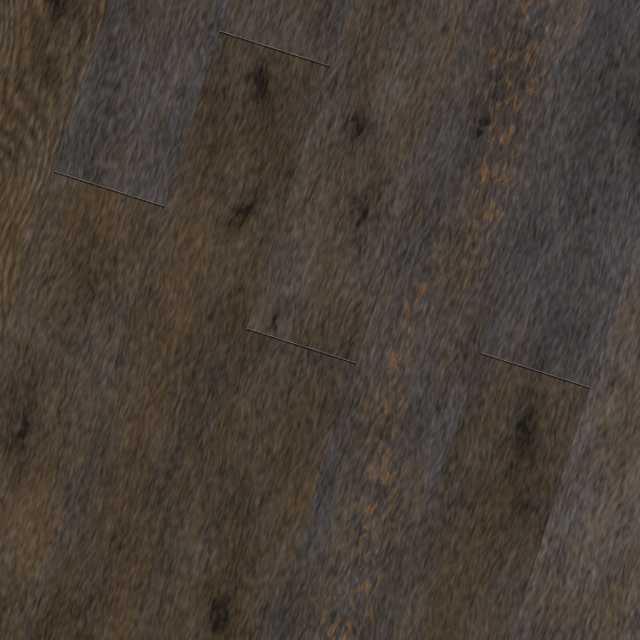
A Shadertoy shader for this texture:

```glsl
// Dark oak plank floor, laid at a slant, with grain, knots and thin end joints.

const float BOARD_WIDTH = 0.18;
const float FIRST_SEAM = 0.04;
const float TILT = 0.307;

const vec3 BROWN = vec3(0.282, 0.236, 0.184);
const vec3 GREY = vec3(0.272, 0.256, 0.254);
const vec3 AMBER = vec3(0.43, 0.325, 0.225);
const vec3 KNOT_BLACK = vec3(0.105, 0.092, 0.088);
const vec3 JOINT_LIGHT = vec3(0.50, 0.48, 0.47);

// Per column of boards, left to right
const float JOINT_AT[8] = float[8](9.0, 0.724, 1.011, 0.581, 9.0, 0.655, 9.0, 9.0);
const float GREY_BELOW[8] = float[8](0.05, 0.18, 0.12, 0.12, 0.58, 0.12, 0.42, 0.4);
const float GREY_ABOVE[8] = float[8](0.05, 0.85, 0.50, 0.32, 0.58, 0.98, 0.42, 0.4);

vec2 hash2(vec2 p) {
    vec3 h = fract(p.xyx * vec3(0.1031, 0.1030, 0.0973));
    h += dot(h, h.yzx + 33.33);
    return fract((h.xx + h.yz) * h.zy);
}

// Gradient noise, about -0.7 to 0.7
float corner(vec2 cell, vec2 offset, vec2 f) {
    float angle = 6.2832 * hash2(cell + offset).x;
    return dot(vec2(cos(angle), sin(angle)), f - offset);
}

float noise(vec2 p) {
    vec2 cell = floor(p), f = p - cell;
    vec2 s = f * f * f * (f * (f * 6.0 - 15.0) + 10.0);
    float low = mix(corner(cell, vec2(0, 0), f), corner(cell, vec2(1, 0), f), s.x);
    float high = mix(corner(cell, vec2(0, 1), f), corner(cell, vec2(1, 1), f), s.x);
    return mix(low, high, s.y);
}

float fbm(vec2 p) {
    float sum = 0.0, gain = 1.0;
    for (int i = 0; i < 3; i++) {
        sum += gain * noise(p);
        p = p * 2.03 + 17.3;
        gain *= 0.55;
    }
    return sum;
}

float line(float dist, float halfWidth, float pixel) {
    return 1.0 - smoothstep(halfWidth - pixel, halfWidth + pixel, abs(dist));
}

// x: dark heart, y: soft stain, z: ripples in the grain around it
vec3 knots(vec2 q, float board, float chance) {
    vec3 sum = vec3(0);
    float rowHeight = 0.17;
    float row = floor(q.y / rowHeight);
    for (float i = -1.0; i <= 1.0; i++) {
        vec2 id = vec2(board * 7.0 + 31.0, row + i + 50.0);
        vec2 place = hash2(id), kind = hash2(id + 91.7);
        if (kind.x > chance) continue;
        vec2 center = vec2(mix(0.2, 0.8, place.x) * BOARD_WIDTH, (row + i + place.y) * rowHeight);
        vec2 d = q - center;
        d.x += d.y * (kind.y - 0.5) * 0.5;
        d += 0.018 * vec2(fbm(q * vec2(55, 26)), fbm(q * 28.0 + 8.0));
        float size = mix(0.45, 1.1, kind.y);
        float r = length(d / (size * vec2(0.013, 0.036)));
        float broken = 0.62 + 1.1 * fbm(q * vec2(130, 45) + id);
        sum.x += (1.0 - smoothstep(0.35, 1.3, r)) * broken;
        sum.y += exp(-r * r * 0.22);
        sum.z += sin(r * 10.0) * exp(-r * 0.5);
    }
    return sum;
}

// Brightness change from pores, streaks and wavy year rings
float woodGrain(vec2 q, float seed, float ringStrength) {
    q += seed * vec2(3.7, 5.3);
    float bend = noise(q * vec2(9.0, 5.0));
    q.x += 0.012 * bend + 0.0022 * noise(q * vec2(40, 32));
    float streaks = fbm(q * vec2(95, 17));
    float pores = noise(q * vec2(170, 48));
    float fibres = noise(q * vec2(250, 75) + 9.0);
    float clouds = fbm(q * vec2(11, 4.5));
    float cracks = 1.0 - smoothstep(0.0, 0.16, abs(noise(q * vec2(100, 24) + 3.0)));
    cracks *= smoothstep(0.0, 0.3, noise(q * vec2(38, 16)));
    float rings = sin(6.2832 * (q.x * 55.0 + q.y * 14.0 + 4.5 * bend));
    return 0.17 * streaks + 0.23 * pores + 0.27 * fibres + 0.19 * clouds
        - 0.15 * cracks + ringStrength * rings * (0.6 + pores);
}

// Curly amber flecks down the middle of a board
float amberFlecks(vec2 q) {
    vec2 w = q + 0.010 * vec2(noise(q * 45.0), noise(q * 45.0 + 40.0));
    float figure = fbm(w * vec2(105, 34));
    float band = exp(-pow((q.x / BOARD_WIDTH - 0.54) / 0.34, 2.0));
    float patches = smoothstep(-0.5, 0.25, noise(q * vec2(14, 5)));
    return smoothstep(0.02, 0.32, figure) * band * patches;
}

void mainImage(out vec4 fragColor, in vec2 fragCoord) {
    vec2 p = fragCoord / iResolution.y;
    float pixel = 0.6 / iResolution.y;

    // Floor axes: x across the boards, y along them
    vec2 along = vec2(sin(TILT), cos(TILT));
    vec2 q = vec2(dot(p, vec2(along.y, -along.x)) - FIRST_SEAM, dot(p, along));
    float column = floor(q.x / BOARD_WIDTH);
    q.x -= column * BOARD_WIDTH;
    int slot = clamp(int(column) + 2, 0, 7);
    float jointDist = q.y - JOINT_AT[slot];
    float above = step(0.0, jointDist);
    float board = float(slot) * 2.0 + above;
    float edge = min(q.x, BOARD_WIDTH - q.x);

    // Board tint, greyer along the edges
    float baseGrey = mix(GREY_BELOW[slot], GREY_ABOVE[slot], above);
    float grey = baseGrey + 0.55 * fbm(q * vec2(16, 5) + board * 9.1)
        + 0.35 * noise(q * vec2(90, 30) + board)
        + 0.28 * exp(-edge / 0.02) + 0.25 * (p.x - 0.5);
    vec3 color = mix(BROWN, GREY, clamp(grey, -0.1, 1.05));
    color *= 0.97 + 0.10 * hash2(vec2(board, 4.0)).x;
    color *= slot >= 6 ? 1.10 : 1.0;

    // Grain, flecks and knots
    vec3 knot = knots(q, board, 0.50 * (1.0 - 0.95 * baseGrey));
    float ringStrength = slot == 0 ? 0.20 : 0.025;
    float fleck = amberFlecks(q + vec2(0, board));
    color = mix(color, AMBER, fleck * (slot == 4 ? 0.75 : 0.08));
    color *= 1.0 + woodGrain(q, board, ringStrength) + 0.08 * knot.z;
    color *= 1.0 - 0.24 * min(knot.y, 1.0);
    color = mix(color, KNOT_BLACK, clamp(knot.x, 0.0, 0.85));

    // Broken faint seams and hair-thin bright end joints
    float seamShow = smoothstep(-0.1, 0.4, noise(vec2(column * 5.0, q.y * 9.0)));
    color *= 1.0 - 0.20 * seamShow * line(edge, 0.0008, pixel);
    color *= 1.0 - 0.45 * line(jointDist + 0.0018, 0.0012, pixel);
    float glint = 0.60 + 0.6 * noise(vec2(q.x * 35.0, board));
    color = mix(color, JOINT_LIGHT, glint * line(jointDist, 0.0006, pixel));

    fragColor = vec4(color, 1.0);
}
```
